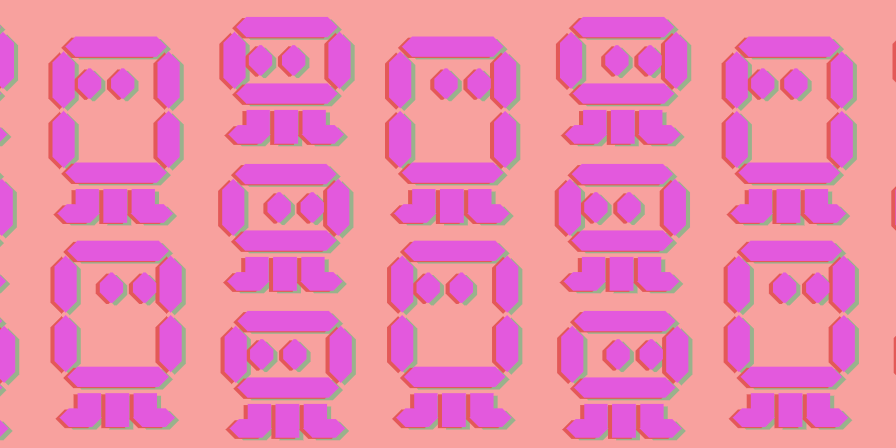
Write a Shadertoy shader that draws this pattern.

```glsl
// Columns of squat and tall segmented creatures, built from pointed bars,
// each printed three times: green and red offset ghosts under a violet face.
// Two folded grids place them; the eyes look left and right in a checkerboard.

const vec3 PAPER  = vec3(0.973, 0.630, 0.620);
const vec3 VIOLET = vec3(0.890, 0.350, 0.865);
const vec3 RED    = vec3(0.890, 0.350, 0.345);
const vec3 GREEN  = vec3(0.600, 0.700, 0.550);

const float UNITS = 384.0;                // design units per canvas height, y down
const float PERIOD = 288.5;               // spacing of columns of the same kind
const vec2 RED_SHIFT   = vec2(-3.5, 1.0);
const vec2 GREEN_SHIFT = vec2(3.5, 2.2);

const vec2 TALL_START  = vec2(99.5, 31.0);   // centre and top of the first one
const vec2 SHORT_START = vec2(246.0, 14.2);
const float TALL_PITCH  = 175.0;
const float SHORT_PITCH = 126.0;
const float TALL_SWAY   = -2.0;           // sideways drift between rows
const float SHORT_SWAY  = 1.2;
const float STRETCH = 51.0;               // extra body height of the tall kind

const vec2 BAR = vec2(43.5, 8.7);         // half length, half thickness
const vec2 POST = vec2(24.5, 9.5);
const vec2 EYE = vec2(14.0, 10.0);
const float POST_X = 45.0;
const float EYE_GAP = 14.2;               // half distance between the eyes
const float GAZE = 8.5;

// Long bar along x whose ends taper to a point at 45 degrees
float pointedBar(vec2 p, vec2 halfSize) {
    p = abs(p);
    return max(p.y - halfSize.y, (p.x + p.y - halfSize.x) * 0.7071);
}

float box(vec2 p, vec2 halfSize) {
    vec2 d = abs(p) - halfSize;
    return max(d.x, d.y);
}

// One creature; p is measured from the middle of its top edge
float creature(vec2 p, float stretch, float gaze) {
    vec2 m = vec2(abs(p.x), p.y);

    // Frame: top and bottom bars, then one or two posts on each side
    float d = pointedBar(m - vec2(0.0, 9.0), BAR);
    d = min(d, pointedBar(m - vec2(0.0, 66.0 + stretch), BAR));
    d = min(d, pointedBar((m - vec2(POST_X, 37.5)).yx, POST));
    d = min(d, pointedBar((m - vec2(POST_X, 37.5 + stretch)).yx, POST));

    // Eyes with blunted tips
    vec2 eye = vec2(abs(p.x - gaze) - EYE_GAP, p.y - 37.5 - 0.06 * stretch);
    d = min(d, max(pointedBar(eye.yx, EYE), abs(eye.y) - 13.0));

    // Feet: a middle block and two legs with pointed toes
    vec2 f = vec2(abs(p.x + 0.7), p.y - 80.0 - stretch);
    d = min(d, box(f - vec2(0.0, 14.5), vec2(10.2, 14.5)));
    d = min(d, box(f - vec2(24.0, 10.5), vec2(10.0, 10.5)));
    d = min(d, pointedBar(f - vec2(31.5, 21.0), vec2(18.0, 8.0)));
    return d;
}

// Repeats a creature across without end, and down for a set number of rows
float herd(vec2 p, vec2 start, float pitch, float rows, float stretch, float sway) {
    p -= start;
    float column = round(p.x / PERIOD);
    float row = clamp(floor((p.y + 6.0) / pitch), 0.0, rows - 1.0);
    p -= vec2(column * PERIOD + sway * sin(4.2 * row), row * pitch);
    float side = mod(column + row, 2.0) * 2.0 - 1.0;
    return creature(p, stretch, side * GAZE);
}

float pattern(vec2 p) {
    return min(herd(p, TALL_START, TALL_PITCH, 2.0, STRETCH, TALL_SWAY),
               herd(p, SHORT_START, SHORT_PITCH, 3.0, 0.0, SHORT_SWAY));
}

void mainImage(out vec4 fragColor, in vec2 fragCoord) {
    float pixel = UNITS / iResolution.y;
    vec2 p = vec2(fragCoord.x, iResolution.y - fragCoord.y) * pixel;

    // Layers from back to front
    vec3 color = PAPER;
    color = mix(color, GREEN, clamp(0.5 - pattern(p - GREEN_SHIFT) / pixel, 0.0, 1.0));
    color = mix(color, RED, clamp(0.5 - pattern(p - RED_SHIFT) / pixel, 0.0, 1.0));
    color = mix(color, VIOLET, clamp(0.5 - pattern(p) / pixel, 0.0, 1.0));
    fragColor = vec4(color, 1.0);
}
```
